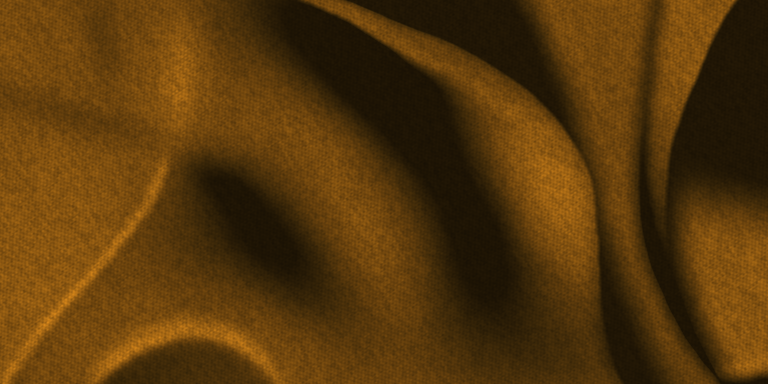
This texture is drawn by a Shadertoy shader. Its source:

```glsl
float hash(vec2 p) {
    p = fract(p * vec2(0.1031, 0.1137));
    p += dot(p, p.yx + 33.3);
    return fract((p.x + p.y) * p.x * 7.31);
}

float noise(vec2 p) {
    vec2 i = floor(p), f = fract(p);
    f = f * f * (3.0 - 2.0 * f);
    vec2 e = vec2(1.0, 0.0);
    return mix(mix(hash(i), hash(i + e.xy), f.x),
               mix(hash(i + e.yx), hash(i + e.xx), f.x), f.y);
}

float fbm(vec2 p) {
    float sum = 0.0, gain = 0.5;
    for (int i = 0; i < 4; i++) {
        sum += gain * noise(p);
        p = mat2(1.6, 1.2, -1.2, 1.6) * p + 3.7;
        gain *= 0.5;
    }
    return sum;
}

vec2 turn(vec2 p, float angle) {
    float c = cos(angle), s = sin(angle);
    return vec2(c * p.x + s * p.y, c * p.y - s * p.x);
}

// Soft ellipse whose first radius lies along the angle
float blob(vec2 p, vec2 center, vec2 radius, float angle) {
    vec2 q = turn(p - center, angle) / radius;
    return exp(-dot(q, q));
}

// Cubic through four evenly spaced values, t from 0 to 1
float curve(float t, vec4 k) {
    float s = 3.0 * t, a = s - 1.0, b = s - 2.0, c = s - 3.0;
    return -k.x * a * b * c / 6.0 + k.y * s * b * c / 2.0
           - k.z * s * a * c / 2.0 + k.w * s * a * b / 6.0;
}

float step2(float d, float softness) {
    return smoothstep(-softness, softness, d);
}

float ridge(float d, float width) {
    return exp(-d * d / (width * width));
}

// Loose cloth on the left and in the middle
float drape(vec2 p) {
    float v = 0.43 + 0.08 * blob(p, vec2(0.1, 0.3), vec2(0.4), 0.0);
    v -= 0.11 * blob(p, vec2(0.22, 0.69), vec2(0.3, 0.05), -0.3);
    v -= 0.10 * blob(p, vec2(0.27, 0.9), vec2(0.18, 0.05), -1.4);
    v += 0.13 * blob(p, vec2(0.47, 0.78), vec2(0.22, 0.05), 1.5);
    v -= 0.17 * blob(p, vec2(0.62, 0.38), vec2(0.22, 0.2), 0.0);
    v -= 0.25 * blob(p, vec2(0.76, 0.32), vec2(0.28, 0.11), -0.85);
    v -= 0.12 * blob(p, vec2(0.58, 0.52), vec2(0.12, 0.05), -0.4);
    v -= 0.38 * blob(p, vec2(0.86, 0.89), vec2(0.33, 0.15), -0.6);
    v -= 0.34 * blob(p, vec2(1.13, 0.6), vec2(0.35, 0.15), -1.0);
    v -= 0.25 * blob(p, vec2(1.25, 0.3), vec2(0.16, 0.2), 0.0);
    v -= 0.17 * blob(p, vec2(1.42, 0.08), vec2(0.3, 0.18), 0.0);
    v += 0.07 * blob(p, vec2(0.93, 0.48), vec2(0.3, 0.12), -0.9);
    v += 0.22 * blob(p, vec2(1.42, 0.52), vec2(0.25, 0.13), -1.1);

    // Lit crease running down to the lower left
    float d = p.x - curve(p.y / 0.6, vec4(0.0, 0.16, 0.333, 0.425));
    float reach = smoothstep(0.63, 0.54, p.y);
    v += reach * (0.17 * ridge(d, 0.018) - 0.09 * step2(d - 0.02, 0.02) * ridge(d, 0.25));

    // Arched hem at the bottom
    float t = (p.x - 0.247) / 0.47;
    float h = p.y - curve(t, vec4(0.0, 0.094, 0.107, 0.0));
    float span = step2(t, 0.1) * step2(1.0 - t, 0.15);
    v += span * (0.2 * ridge(h - 0.02, 0.035) - 0.28 * step2(-h, 0.018) * (1.0 - 0.5 * t));
    return v;
}

// Raised fold crossing from the top to the middle
float raisedFold(vec2 p, float v) {
    float t = (p.x - 0.776) / 0.526;
    float d = p.y - curve(clamp(t, 0.0, 1.4), vec4(1.0, 0.917, 0.805, 0.693));
    float soft = mix(0.01, 0.09, smoothstep(0.4, 1.1, t));
    float body = 0.37 + 0.10 * ridge(d - 0.025, 0.03) + 0.07 * smoothstep(0.6, 1.3, t);
    return mix(v, body, step2(d, soft) * step2(t, 0.03) * smoothstep(0.42, 0.6, p.y));
}

float cloth(vec2 p) {
    float v = raisedFold(p, drape(p));

    // Long panel behind the raised fold
    float foldEdge = p.x - curve(p.y, vec4(1.628, 1.563, 1.463, 0.89));
    float lit = p.x - curve(p.y, vec4(1.75, 1.61, 1.51, 1.37));
    float creaseEdge = p.x - curve(p.y, vec4(1.888, 1.695, 1.669, 1.706));
    float panel = mix(0.1, 0.36 + 0.1 * p.y, step2(lit, 0.055));
    panel -= 0.2 * ridge(creaseEdge, 0.028);
    v -= 0.12 * ridge(foldEdge, 0.03);
    v = mix(v, panel, step2(foldEdge, 0.008));

    // Narrow panel that sinks into shadow
    float strip = mix(0.09, 0.48, smoothstep(0.2, 0.85, p.y));
    strip -= 0.25 * ridge(creaseEdge, 0.03);
    v = mix(v, strip, step2(creaseEdge, 0.008));

    // Hollow at the right with light below
    float hollowEdge = p.x - curve(p.y, vec4(1.88, 1.747, 1.763, 1.914));
    float glow = smoothstep(0.58, 0.36, p.y + 0.25 * (p.x - 1.85));
    float hollow = 0.1 + 0.4 * glow * smoothstep(-0.01, 0.09, hollowEdge);
    hollow += 0.13 * blob(p, vec2(1.93, 0.04), vec2(0.09, 0.025), 0.2);
    hollow -= 0.5 * blob(p, vec2(1.98, 0.0), vec2(0.08, 0.035), 0.1);
    return mix(v, hollow, step2(hollowEdge, 0.008));
}

// Fine diagonal threads with uneven sparkle
float weave(vec2 p) {
    vec2 q = turn(p, 0.6);
    float threads = sin(q.x * 560.0) * sin(q.y * 430.0);
    float grain = noise(q * vec2(170.0, 60.0)) + noise(q * vec2(110.0, 260.0)) - 1.0;
    return 0.09 * threads + 0.2 * grain;
}

void mainImage(out vec4 fragColor, in vec2 fragCoord) {
    vec2 p = fragCoord / iResolution.y;
    p.x *= 2.0 * iResolution.y / iResolution.x;
    vec2 sway = vec2(fbm(p * 5.0), fbm(p * 5.0 + 9.0)) - 0.47;
    float v = cloth(p + 0.025 * sway);
    v += 0.10 * (fbm(turn(p, -0.9) * vec2(3.0, 9.0)) - 0.47) * smoothstep(0.1, 0.4, v);
    v = max(v, 0.09) * (1.0 + weave(p));
    vec3 color = v * mix(vec3(1.0, 0.69, 0.15), vec3(1.0, 0.625, 0.12), smoothstep(0.1, 0.4, v));
    fragColor = vec4(color + vec3(0.025, 0.015, 0.003), 1.0);
}
```
